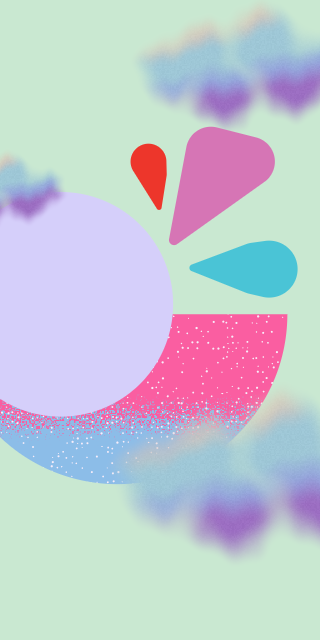
Write a Shadertoy shader that draws this background.

```glsl
const vec3 MINT = vec3(0.79, 0.91, 0.82);
const vec3 LAVENDER = vec3(0.835, 0.81, 0.98);
const vec3 PINK = vec3(0.98, 0.37, 0.63);
const vec3 SKY = vec3(0.55, 0.74, 0.91);
const vec3 RED = vec3(0.93, 0.21, 0.17);
const vec3 ORCHID = vec3(0.84, 0.46, 0.71);
const vec3 CYAN = vec3(0.29, 0.77, 0.84);
const vec3 CLOUD_BLUE = vec3(0.62, 0.78, 0.84);
const vec3 CLOUD_PEACH = vec3(0.88, 0.76, 0.70);
const vec3 CLOUD_HAZE = vec3(0.58, 0.64, 0.86);
const vec3 CLOUD_PURPLE = vec3(0.61, 0.43, 0.76);

// Discs and puffs: centre x, centre y, radius
const vec3 DISC = vec3(0.190, 1.049, 0.351);
const vec3 BOWL = vec3(0.367, 1.018, 0.531);
const vec3 PUFFS[6] = vec3[6](
    vec3(-0.221, -0.013, 0.100), vec3(-0.117, 0.026, 0.110),
    vec3(0.065, 0.072, 0.118), vec3(-0.057, -0.075, 0.112),
    vec3(0.156, -0.030, 0.125), vec3(0.268, 0.013, 0.085));

const float PUFF_BLEND = 0.05;
const float CLOUD_SOFTNESS = 0.045;
const float CLOUD_INSET = 0.02;
const float GRAIN_FREQ = 256.0;
const float FLECK_FREQ = 64.0;
const float FADE_LOW = 0.59;
const float FADE_HIGH = 0.80;

float hash(vec2 p) {
    vec3 q = fract(p.xyx * 0.1031);
    q += dot(q, q.yzx + 33.33);
    return fract((q.x + q.y) * q.z);
}

// Edge coverage, one pixel wide
float coverage(float d) {
    return clamp(0.5 - d * iResolution.x, 0.0, 1.0);
}

float circle(vec2 p, vec3 c) {
    return length(p - c.xy) - c.z;
}

// Capsule joining two circles of different radius
float taper(vec2 p, vec3 a, vec3 b) {
    vec2 axis = b.xy - a.xy;
    p -= a.xy;
    float h = dot(axis, axis);
    vec2 q = vec2(abs(dot(p, vec2(axis.y, -axis.x))), dot(p, axis)) / h;
    float dr = a.z - b.z;
    vec2 c = vec2(sqrt(h - dr * dr), dr);
    float k = c.x * q.y - c.y * q.x;
    if (k < 0.0) return sqrt(h) * length(q) - a.z;
    if (k > c.x) return sqrt(h) * length(q - vec2(0.0, 1.0)) - b.z;
    return dot(c, q) - a.z;
}

// Petal: hull of a narrow tip and two bulbs
float petal(vec2 p, vec3 tip, vec3 a, vec3 b) {
    return min(taper(p, a, b), min(taper(p, tip, a), taper(p, tip, b)));
}

float smoothMin(float a, float b, float k) {
    float h = max(k - abs(a - b), 0.0) / k;
    return min(a, b) - 0.25 * h * h * k;
}

// Grainy fade from pink to sky, strewn with white flecks
vec3 speckled(vec2 p) {
    float fade = 1.0 - smoothstep(FADE_LOW, FADE_HIGH, p.y);
    float grain = hash(floor(p * GRAIN_FREQ));
    vec3 col = mix(PINK, SKY, smoothstep(grain - 0.2, grain + 0.2, fade * 1.4 - 0.2));
    vec2 cell = floor(p * FLECK_FREQ);
    vec2 centre = 0.25 + 0.5 * vec2(hash(cell + 17.0), hash(cell + 53.0));
    float radius = mix(0.08, 0.22, hash(cell + 91.0));
    float d = (length(fract(p * FLECK_FREQ) - centre) - radius) / FLECK_FREQ;
    float density = 0.28 + 0.8 * fade * (1.0 - fade);
    return mix(col, vec3(0.97, 0.93, 0.98), coverage(d) * step(hash(cell), density));
}

// Soft cloud: merged puffs shaded from peach crests to a purple base
vec3 addCloud(vec3 col, vec2 p, vec2 origin, float scale) {
    vec2 q = (p - origin) / scale;
    vec2 w = q + 0.008 * sin(q.yx * vec2(38.0, 31.0) + vec2(0.6, 2.0))
               + 0.004 * sin(q.yx * vec2(71.0, 83.0));
    float d = 1.0;
    for (int i = 0; i < 6; i++) d = smoothMin(d, circle(w, PUFFS[i]), PUFF_BLEND);
    float height = w.y - 0.2 * w.x;
    float crest = smoothstep(0.07, 0.16, w.y - 0.3 * w.x);
    crest *= 1.0 - smoothstep(0.06, 0.16, w.x);
    vec3 tint = mix(CLOUD_HAZE, CLOUD_BLUE, smoothstep(-0.05, 0.03, height));
    tint = mix(CLOUD_PURPLE, tint, smoothstep(-0.10, -0.025, height));
    tint = mix(tint, CLOUD_PEACH, 0.9 * crest);
    tint += 0.025 * (hash(floor(p * GRAIN_FREQ)) - 0.5);
    float alpha = 1.0 - smoothstep(-CLOUD_SOFTNESS, CLOUD_SOFTNESS, d + CLOUD_INSET);
    return mix(col, tint, alpha);
}

void mainImage(out vec4 fragColor, in vec2 fragCoord) {
    vec2 p = fragCoord / iResolution.xy * vec2(1.0, 2.0);
    vec3 col = MINT;

    // Half bowl and full disc
    float bowl = max(circle(p, BOWL), p.y - BOWL.y);
    col = mix(col, speckled(p), coverage(bowl));
    col = mix(col, LAVENDER, coverage(circle(p, DISC)));

    // Clouds
    col = addCloud(col, p, vec2(0.755, 1.792), 1.0);
    col = addCloud(col, p, vec2(-0.013, 1.404), 0.6);
    col = addCloud(col, p, vec2(0.800, 0.516), 1.34);

    // Petals
    float red = petal(p, vec3(0.497, 1.352, 0.008), vec3(0.464, 1.495, 0.056), vec3(0.479, 1.456, 0.042));
    float orchid = petal(p, vec3(0.544, 1.250, 0.016), vec3(0.659, 1.526, 0.078), vec3(0.781, 1.495, 0.078));
    float cyan = petal(p, vec3(0.603, 1.163, 0.011), vec3(0.797, 1.161, 0.081), vec3(0.841, 1.159, 0.089));
    col = mix(col, RED, coverage(red));
    col = mix(col, ORCHID, coverage(orchid));
    col = mix(col, CYAN, coverage(cyan));
    fragColor = vec4(col, 1.0);
}
```
